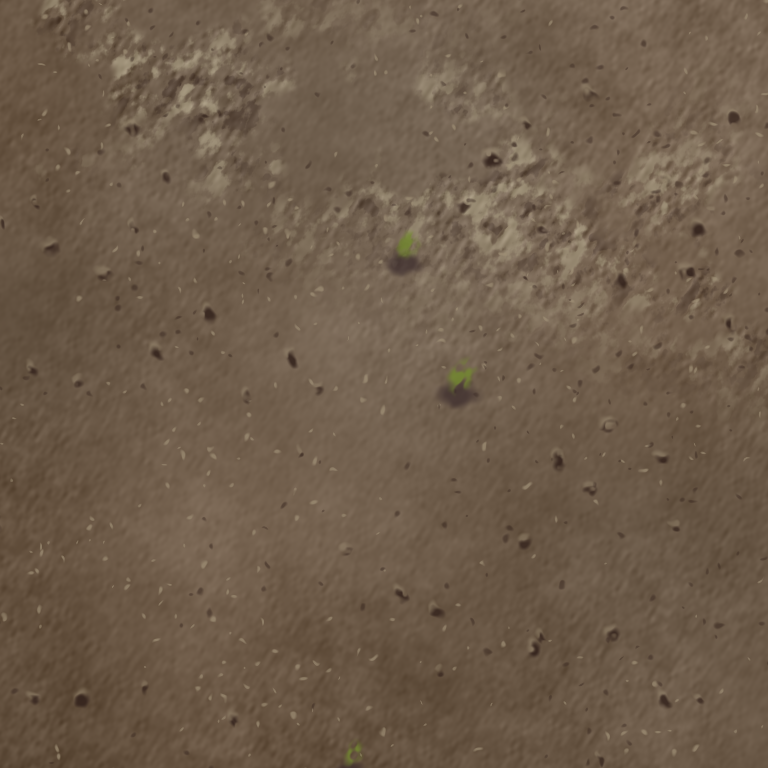
This texture is drawn by a WebGL 2 fragment shader. Its source:

```glsl
#version 300 es
precision highp float;
// Bare brown soil seen from above: broad tonal drifts, slanted fine grain,
// a band of pale broken crust, scattered dark clods and flecks, a few sprouts.
// Built from value noise and jittered cell scattering.

uniform vec2 u_resolution;
out vec4 fragColor;

const vec3 SOIL = vec3(0.430, 0.360, 0.290);
const vec3 CRUST = vec3(0.64, 0.59, 0.49);
const vec3 FLECK = vec3(0.62, 0.56, 0.46);
const vec3 CLOD = vec3(0.20, 0.135, 0.11);
const vec3 LEAF = vec3(0.45, 0.53, 0.19);
const vec3 LEAF_SHADOW = vec3(0.24, 0.18, 0.18);
const float DRIFT_CONTRAST = 0.17;
const float GRAIN_CONTRAST = 0.088;
const float GRAIN_ANGLE = 1.0;
const float CLOD_DENSITY = 0.17;
const float FLECK_DENSITY = 0.15;
const int SPROUTS = 3;

float hash(vec2 p) {
    return fract(sin(dot(p, vec2(127.1, 311.7))) * 43758.5453);
}

float noise(vec2 p) {
    vec2 i = floor(p), f = fract(p);
    f = f * f * (3.0 - 2.0 * f);
    return mix(mix(hash(i), hash(i + vec2(1, 0)), f.x),
               mix(hash(i + vec2(0, 1)), hash(i + vec2(1, 1)), f.x), f.y);
}

float fbm(vec2 p) {
    float sum = 0.0, amp = 0.533;
    for (int i = 0; i < 4; i++) {
        sum += amp * noise(p);
        p = mat2(1.6, 1.2, -1.2, 1.6) * p + 7.3;
        amp *= 0.5;
    }
    return sum;
}

vec2 turn(vec2 p, float a) {
    float c = cos(a), s = sin(a);
    return vec2(c * p.x + s * p.y, c * p.y - s * p.x);
}

// Coverage of clumped soft ellipses, one candidate per cell; size in cells.
float scatter(vec2 p, float cells, float density, vec2 size, float seed) {
    vec2 g = p * cells, home = floor(g);
    float cover = 0.0;
    for (int j = -1; j <= 1; j++) {
        for (int i = -1; i <= 1; i++) {
            vec2 id = home + vec2(i, j);
            float clump = 2.0 * smoothstep(0.25, 0.75, noise(id / cells * 7.0 + seed));
            if (hash(id + seed) > density * clump) continue;
            vec2 centre = id + vec2(hash(id + seed + 1.7), hash(id + seed + 5.3));
            float angle = GRAIN_ANGLE + 2.4 * (hash(id + seed + 9.1) - 0.5);
            float scale = mix(0.4, 1.0, hash(id + seed + 3.9));
            vec2 d = turn(g - centre, angle) / (size * scale);
            cover = max(cover, (1.0 - smoothstep(0.3, 1.2, length(d))) * mix(0.5, 1.0, scale));
        }
    }
    return cover;
}

void main() {
    vec2 p = gl_FragCoord.xy / u_resolution.y;
    vec2 q = turn(p, GRAIN_ANGLE);
    vec2 ragged = p + 0.007 * (vec2(noise(p * 100.0), noise(p * 100.0 + 31.7)) - 0.5);

    // Broad drifts of brightness with a little warmth
    float drift = fbm(p * 3.2 + 4.0) - 0.5;
    float warmth = noise(p * 3.5 + 17.0) - 0.5;
    vec3 col = SOIL + DRIFT_CONTRAST * drift + 0.014 * warmth * vec3(1.0, 0.0, -0.6);
    col += 0.02 * (p.y - 0.5);

    // Slanted grain, lit from the upper left
    vec2 toLight = turn(vec2(-0.003, 0.004), GRAIN_ANGLE);
    vec2 grainScale = vec2(95.0, 165.0);
    float relief = noise(q * grainScale) - noise((q + toLight) * grainScale);
    float grain = noise(q * vec2(130.0, 200.0) + 9.0) - 0.5;
    float lumps = fbm(p * 38.0) - 0.5;
    float roughness = mix(0.5, 1.3, noise(p * 5.0 + 2.0));
    col += GRAIN_CONTRAST * roughness * (0.4 * relief + 0.5 * grain + 0.9 * lumps);

    // Pale crust broken into crumbs with dark gaps along a sloping band
    float offBand = (p.y - 0.95 + 0.3 * p.x) / 0.15;
    float patches = exp(-offBand * offBand) * smoothstep(0.42, 0.6, fbm(p * 10.0 + 11.0));
    float crumbField = fbm(q * vec2(48.0, 66.0) + 3.0);
    float crumbs = smoothstep(0.48, 0.7, crumbField);
    float gaps = 1.0 - smoothstep(0.27, 0.42, crumbField);
    col = mix(col, CRUST, 0.85 * patches * crumbs);
    col = mix(col, CLOD, 0.4 * patches * gaps);
    col += patches * 0.09 * relief;

    // Small pale and dark flecks
    float pale = scatter(ragged, 46.0, FLECK_DENSITY, vec2(0.27, 0.16), 13.3);
    float pits = scatter(ragged, 40.0, FLECK_DENSITY, vec2(0.24, 0.18), 41.6);
    col = mix(col, FLECK, 0.75 * pale);
    col = mix(col, CLOD, 0.5 * pits);

    // Dark clods with a lit upper rim
    vec2 clodSize = vec2(0.17, 0.24);
    float clods = scatter(ragged, 18.0, CLOD_DENSITY, clodSize, 71.2);
    float rim = scatter(ragged + vec2(0.003, -0.007), 18.0, CLOD_DENSITY, clodSize, 71.2);
    clods *= smoothstep(0.1, 0.45, noise(p * 110.0 + 21.0));
    col = mix(col, FLECK, 0.5 * rim * (1.0 - clods));
    col = mix(col, CLOD, 0.95 * clods);

    // Sprouts above their own shadows
    for (int i = 0; i < SPROUTS; i++) {
        float k = float(i);
        vec2 d = ragged - vec2(0.6 - 0.07 * k, fract(0.34 + 0.17 * exp2(k)));
        float size = 0.024 - 0.003 * k;
        float shadow = 1.0 - smoothstep(0.4, 1.2, length((d + vec2(0.004, 0.024)) / vec2(1.2, 0.8)) / size);
        float leaf = 1.0 - smoothstep(0.4, 1.2, length(turn(d, GRAIN_ANGLE) / vec2(1.0, 0.7)) / size);
        leaf *= smoothstep(0.2, 0.6, noise(q * vec2(80.0, 140.0) + 5.0 * k));
        col = mix(col, LEAF_SHADOW, 0.75 * shadow);
        col = mix(col, LEAF, 0.85 * leaf);
    }

    fragColor = vec4(clamp(col, 0.0, 1.0), 1.0);
}
```
